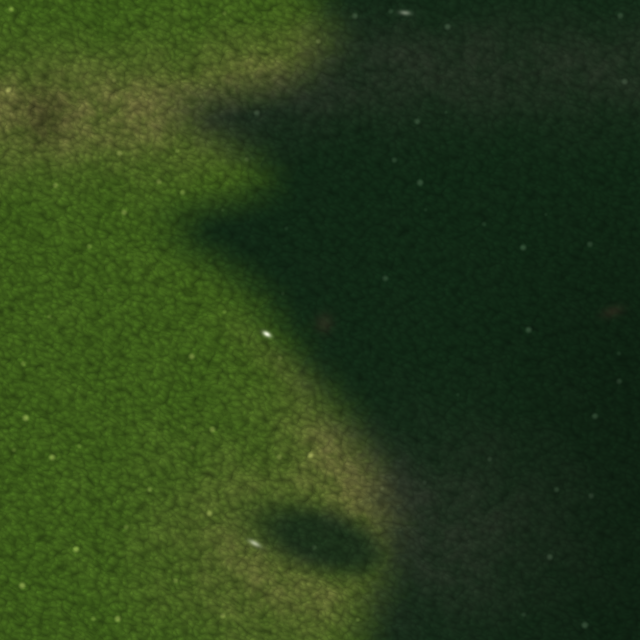
Reproduce this texture procedurally as a WebGL 1 fragment shader.

```glsl
precision highp float;
uniform vec2 u_resolution;

#define LIT_GRASS vec3(0.222, 0.335, 0.095)
#define LIT_DRY vec3(0.375, 0.378, 0.2)
#define SHADE_GRASS vec3(0.064, 0.148, 0.077)
#define SHADE_DRY vec3(0.148, 0.185, 0.135)
#define EDGE_SOFTNESS 0.06
#define PENUMBRA 0.014
#define BLADE_SCALE 72.0
#define BLADE_CONTRAST 0.3
#define FLECK_GRID 19.0
#define FLECK_DENSITY 0.2

vec2 hash2(vec2 cell) {
  vec3 h = fract(cell.xyx * vec3(0.1031, 0.103, 0.0973));
  h += dot(h, h.yzx + 33.33);
  return fract((h.xx + h.yz) * h.zy);
}

// Distance to the nearest scattered point
float cellular(vec2 p) {
  vec2 cell = floor(p), f = fract(p);
  float nearest = 2.0;
  for (int j = -1; j <= 1; j++) {
    for (int i = -1; i <= 1; i++) {
      vec2 o = vec2(float(i), float(j));
      nearest = min(nearest, length(o + hash2(cell + o) - f));
    }
  }
  return nearest;
}

float waves(vec2 p) {
  float sum = 0.0, amp = 0.5;
  for (int i = 0; i < 4; i++) {
    sum += amp * sin(p.x + 1.7 * sin(p.y)) * cos(p.y + 1.3 * sin(p.x));
    p = mat2(1.5, 1.1, -1.1, 1.5) * p + 2.3;
    amp *= 0.6;
  }
  return sum;
}

// Soft tilted ellipse, 1 at its centre
float patchAt(vec2 p, vec2 center, vec2 radius, float angle) {
  float c = cos(angle), s = sin(angle);
  vec2 d = p - center;
  d = vec2(c * d.x + s * d.y, c * d.y - s * d.x) / radius;
  return exp(-dot(d, d));
}

// Pointed bulge: abrupt above the tip, long below it
float lobe(float y, float tip, float above, float below) {
  float d = (y - tip) / (y < tip ? above : below);
  return exp(-d * d);
}

// Left boundary of the tree shadow
float shadowEdge(float y) {
  float x = 0.49 - 0.08 * smoothstep(0.0, 0.4, y);
  x += 0.19 * smoothstep(0.42, 0.8, y) - 0.03 * smoothstep(0.86, 1.0, y);
  x += 0.035 * lobe(y, 0.05, 0.03, 0.04);
  x -= 0.18 * lobe(y, 0.168, 0.027, 0.065);
  x -= 0.15 * lobe(y, 0.345, 0.03, 0.075);
  return x;
}

// Shadow averaged over a short vertical span
float treeShade(vec2 p, float ripple) {
  float sum = 0.0;
  for (int i = -2; i <= 2; i++) {
    float d = p.x - shadowEdge(p.y + PENUMBRA * float(i)) + ripple;
    sum += smoothstep(-EDGE_SOFTNESS, EDGE_SOFTNESS, d);
  }
  return sum / 5.0;
}

float dryness(vec2 p) {
  float band = 0.175 - 0.07 * smoothstep(0.2, 0.6, p.x);
  float d = (p.y - band) / 0.085;
  float dry = exp(-d * d) * mix(0.85, 0.6, p.x);
  dry += 0.6 * patchAt(p, vec2(0.42, 0.87), vec2(0.17, 0.14), 0.4);
  dry += 0.65 * patchAt(p, vec2(0.56, 0.74), vec2(0.15, 0.06), 0.85);
  dry += 0.65 * patchAt(p, vec2(0.71, 0.83), vec2(0.2, 0.15), 0.0);
  dry += 0.3 * patchAt(p, vec2(0.44, 0.57), vec2(0.08, 0.025), 0.65);
  return dry;
}

// Small litter, one candidate per grid cell
float flecks(vec2 p) {
  vec2 g = p * FLECK_GRID, cell = floor(g);
  vec2 rnd = hash2(cell + 41.0);
  vec2 d = fract(g) - (0.2 + 0.6 * hash2(cell + 7.0));
  float size = mix(0.05, 0.1, rnd.y);
  float spot = 1.0 - smoothstep(0.2 * size, 1.5 * size, length(d));
  return spot * step(rnd.x, FLECK_DENSITY) * (0.2 + 0.5 * rnd.y * rnd.y);
}

void main() {
  // y runs downward from the top
  vec2 p = gl_FragCoord.xy / u_resolution;
  p.y = 1.0 - p.y;
  float broad = waves(p * 24.0);
  float fine = waves(p * 83.0 + 4.0);
  vec2 lean = vec2(p.x + 0.6 * p.y, p.y - 0.5 * p.x) + 0.006 * vec2(fine, broad);
  float blades = 0.48 - cellular(lean * BLADE_SCALE);
  blades += 0.48 - cellular(lean.yx * BLADE_SCALE * vec2(1.7, 1.1) + 19.0);

  // Sunlight and shadow
  float shade = treeShade(p, 0.014 * broad + 0.012 * fine);
  float islet = patchAt(p, vec2(0.508, 0.845), vec2(0.125, 0.052), 0.3);
  shade = max(shade, 0.88 * smoothstep(0.1, 0.85, islet + 0.06 * broad));

  // Ground colours
  float dry = dryness(p) * (1.0 + 0.35 * broad + 0.25 * fine);
  dry = clamp(dry + 0.06 * broad, 0.0, 1.0) * (1.0 - 0.7 * islet);
  vec3 lit = mix(LIT_GRASS, LIT_DRY, dry) * (1.0 + 0.05 * broad + 0.1 * fine);
  lit *= 1.0 - 0.28 * patchAt(p, vec2(0.07, 0.185), vec2(0.033, 0.045), 0.0);
  vec3 dark = mix(SHADE_GRASS, SHADE_DRY, dry) * (1.0 + 0.08 * fine);
  dark *= 1.0 - 0.15 * smoothstep(0.65, 1.0, p.x) * smoothstep(0.2, 0.6, p.y);
  vec3 color = mix(lit, dark, shade);
  color *= 1.0 + BLADE_CONTRAST * blades * mix(1.0, 0.75, shade);

  // Litter, rusty leaves and the brightest glints
  color += flecks(p) * mix(vec3(0.38, 0.36, 0.24), vec3(0.18, 0.2, 0.17), shade);
  float rust = patchAt(p, vec2(0.507, 0.505), vec2(0.014, 0.016), 0.0);
  rust += patchAt(p, vec2(0.957, 0.487), vec2(0.018, 0.009), -0.3);
  color += rust * vec3(0.08, 0.02, 0.03);
  float glint = patchAt(p, vec2(0.417, 0.522), vec2(0.007, 0.004), 0.5);
  glint += 0.6 * patchAt(p, vec2(0.398, 0.849), vec2(0.01, 0.004), 0.5);
  glint += 0.4 * patchAt(p, vec2(0.633, 0.02), vec2(0.009, 0.004), 0.1);
  color = mix(color, vec3(0.93, 0.95, 0.85), min(glint, 1.0));
  gl_FragColor = vec4(clamp(color, 0.0, 1.0), 1.0);
}
```
